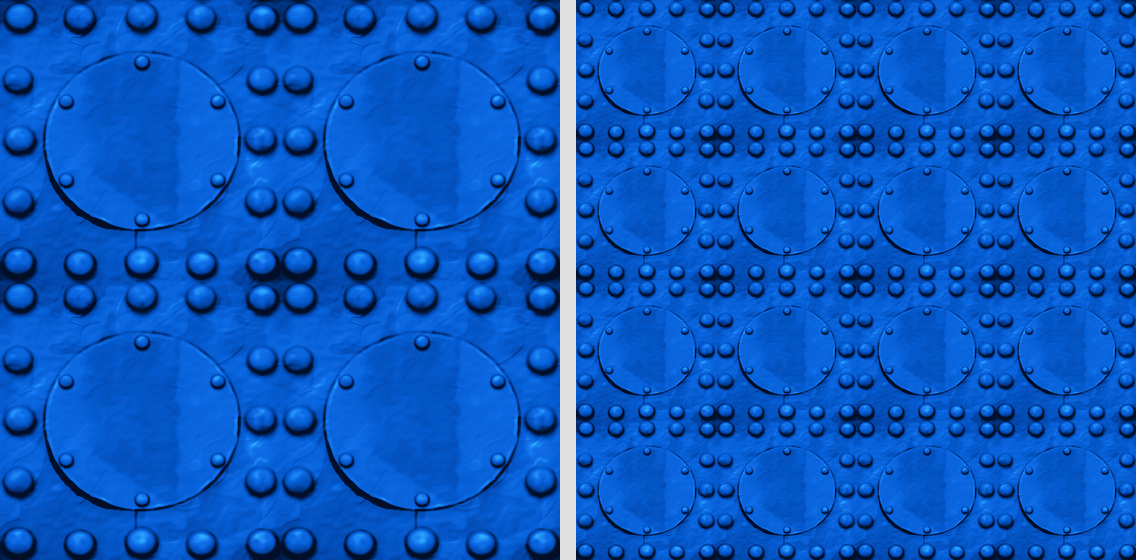
Left, the tile; right, the same tile 2 across and 2 down.
Write a WebGL 2 fragment shader that draws this texture.

```glsl
#version 300 es
precision highp float;
// Blue painted steel plates: each has a border of domed rivets around a bolted oval cover.
uniform vec2 u_resolution;
out vec4 outColor;

#define REPEATS 2.0
#define RIVET_FIRST vec2(0.068, 0.060)
#define RIVET_STEP vec2(0.2165, 0.219)
#define RIVET_RADII vec2(0.053, 0.049)
#define COVER_CENTER vec2(0.507, 0.497)
#define COVER_RADII vec2(0.346, 0.316)
#define BOLT_RING vec2(0.313, 0.281)
#define BOLT_RADII vec2(0.025, 0.024)
#define RELIEF 0.5
#define MOTTLE 2.3

const float TAU = 6.2831853;

float hash(vec2 cell) {
  uvec2 k = uvec2(ivec2(cell)) * uvec2(1597334677u, 3812015801u);
  uint h = (k.x ^ k.y) * 1597334677u;
  h = (h ^ (h >> 15)) * 2246822519u;
  return float((h ^ (h >> 13)) >> 8) / 16777216.0;
}

// Value noise that wraps once per plate.
float noise(vec2 q, vec2 count) {
  vec2 p = q * count, i = floor(p), f = p - i;
  f = f * f * (3.0 - 2.0 * f);
  vec2 a = mod(i, count), b = mod(i + 1.0, count);
  return mix(mix(hash(a), hash(vec2(b.x, a.y)), f.x),
             mix(hash(vec2(a.x, b.y)), hash(b), f.x), f.y);
}

float fbm(vec2 q, vec2 count) {
  return 0.5 * noise(q, count) + 0.3 * noise(q, count * 2.0) + 0.2 * noise(q, count * 4.0);
}

// Ragged patches of a thicker coat.
float coat(vec2 q) {
  return smoothstep(0.50, 0.55, fbm(q, vec2(5.0, 6.0)));
}

// Paint thickness: lumps, coat edges, brush ridges and broken wrinkles.
float paintHeight(vec2 q) {
  vec2 warped = q + 0.05 * vec2(noise(q, vec2(13.0)), noise(q, vec2(17.0)));
  vec2 slanted = mat2(1.0, -1.0, 1.0, 1.0) * warped;
  float ridges = smoothstep(0.64, 0.82, noise(slanted, vec2(5.0, 17.0)));
  float wrinkles = 1.0 - smoothstep(0.0, 0.09, abs(fbm(warped, vec2(5.0, 9.0)) - 0.5));
  wrinkles *= smoothstep(0.45, 0.7, noise(q, vec2(8.0)));
  return 0.05 * fbm(q, vec2(10.0, 13.0)) + 0.005 * noise(q, vec2(67.0))
       + 0.005 * coat(q) + 0.010 * ridges + 0.009 * wrinkles;
}

// Six paint tones from deep shadow (0) to glint (5).
vec3 paintColor(float tone) {
  const vec3 tones[6] = vec3[6](
    vec3(0.01, 0.06, 0.16), vec3(0.00, 0.16, 0.41), vec3(0.01, 0.28, 0.68),
    vec3(0.02, 0.36, 0.82), vec3(0.06, 0.43, 0.91), vec3(0.18, 0.66, 1.0));
  float t = clamp(tone, 0.0, 4.999);
  int i = int(t);
  return mix(tones[i], tones[i + 1], t - float(i));
}

// Adds a lit dome with its contact shadow; offset is measured from its centre.
float addDome(float tone, vec2 offset, vec2 radii, float bump, float px) {
  vec2 e = offset / radii;
  float r = length(e) + 0.05 * bump, edge = 1.5 * px / radii.y;
  tone -= 2.6 * (1.0 - smoothstep(0.8, 1.4, length(e + vec2(-0.08, 0.24))));
  tone -= (0.5 + bump) * (1.0 - smoothstep(0.03, 0.15, abs(r - 1.1)));
  vec3 n = vec3(e, sqrt(max(0.0, 1.0 - r * r)));
  float light = dot(n, vec3(-0.06, 0.70, 0.71));
  float dome = 1.25 + 3.15 * light + bump * (0.3 + 0.9 * n.z);
  dome -= 1.2 * smoothstep(0.7, 1.0, r);
  return mix(tone, dome, 1.0 - smoothstep(1.0 - edge, 1.0 + edge, r));
}

void main() {
  vec2 q = fract(gl_FragCoord.xy / u_resolution * REPEATS);
  float px = REPEATS / min(u_resolution.x, u_resolution.y);

  // Cover distance and direction from its centre.
  vec2 e = (q - COVER_CENTER) / COVER_RADII;
  vec2 dir = e / max(length(e), 0.001);
  float rough = fbm(q, vec2(19.0)) - 0.5;
  float d = (length(e) - 1.0) * COVER_RADII.y + 0.008 * rough;
  float cover = 1.0 - smoothstep(-px, px, d);

  // Uneven paint lit from above, dimmer along the plate joints.
  float slope = (paintHeight(q) - paintHeight(q + vec2(-0.002, 0.004))) / 0.004;
  float grain = noise(q, vec2(90.0)) - 0.5;
  float streak = noise(q, vec2(31.0, 4.0)) - 0.5;
  float broad = fbm(q + 0.1 * noise(q, vec2(6.0)), vec2(3.0)) - 0.5;
  float tone = 2.95 + mix(1.0, 0.5, cover) * (MOTTLE * broad + 0.6 * coat(q) + RELIEF * slope);
  tone += 0.3 * streak + 0.15 * grain;
  vec2 joint = smoothstep(0.0, 0.07, min(q, 1.0 - q));
  tone -= 0.5 * (1.0 - joint.x) + 0.25 * (1.0 - joint.y);

  // Darker repainted field on the cover.
  float x = q.x + 0.05 * rough;
  float field = smoothstep(0.27, 0.37, x) * (1.0 - smoothstep(0.63, 0.65, x));
  field *= smoothstep(-0.015, 0.015, q.y - 0.61 + 0.69 * x);
  tone += cover * (0.5 - 0.8 * field);

  // Cover rim: lit lip, ragged dark gap and a heavy shadow at the lower left.
  float heavy = smoothstep(0.78, 1.0, dot(dir, vec2(-0.66, -0.75)));
  float gap = (0.003 + 0.012 * heavy) * (1.0 + 2.0 * rough);
  float depth = mix(2.4, 1.3, smoothstep(0.0, 0.8, dir.y)) + 1.5 * heavy + 3.0 * rough;
  tone += (0.5 + 2.0 * rough) * (1.0 - smoothstep(0.002, 0.008, abs(d + 0.008)));
  tone -= depth * smoothstep(-0.005, 0.001, d) * (1.0 - smoothstep(gap, gap + 0.009, d));
  tone -= 0.7 * step(0.0, d) * (1.0 - smoothstep(0.0, 0.05, d)) * (0.5 - 0.5 * dir.y);

  // Narrow seam under the cover.
  float seam = 1.0 - smoothstep(0.001, 0.008, abs(q.x - 0.485 + 0.008 * rough));
  tone -= 1.5 * seam * step(0.0, d) * step(0.06, q.y) * step(q.y, 0.25);

  // Six bolts on the cover.
  vec2 ring = (q - COVER_CENTER) / BOLT_RING;
  float angle = (round((atan(ring.y, ring.x) / TAU - 0.25) * 6.0) / 6.0 + 0.25) * TAU;
  vec2 bolt = COVER_CENTER + BOLT_RING * vec2(cos(angle), sin(angle));
  float bump = 0.3 * slope + 1.3 * (noise(q, vec2(47.0)) - 0.5);
  tone = addDome(tone, q - bolt, BOLT_RADII, bump + 0.3, px);

  // Uneven border rivets; adjoining plates come first so shadows cross the joints.
  for (int i = 3; i >= 0; i--) {
    vec2 p = q - vec2(i & 1, i >> 1) * sign(q - 0.5);
    vec2 id = clamp(round((p - RIVET_FIRST) / RIVET_STEP), 0.0, 4.0);
    vec2 side = abs(id - 2.0);
    if (max(side.x, side.y) < 1.5) continue;
    vec2 jitter = vec2(hash(id + 31.0), hash(id + 57.0)) - 0.5;
    vec2 rivet = RIVET_FIRST + id * RIVET_STEP + 0.008 * jitter;
    float gloss = 0.5 * jitter.x - 0.1 * (id.y - 2.0);
    tone = addDome(tone, p - rivet, RIVET_RADII * (1.0 + 0.08 * jitter.y), bump + gloss, px);
  }
  outColor = vec4(paintColor(tone), 1.0);
}
```
